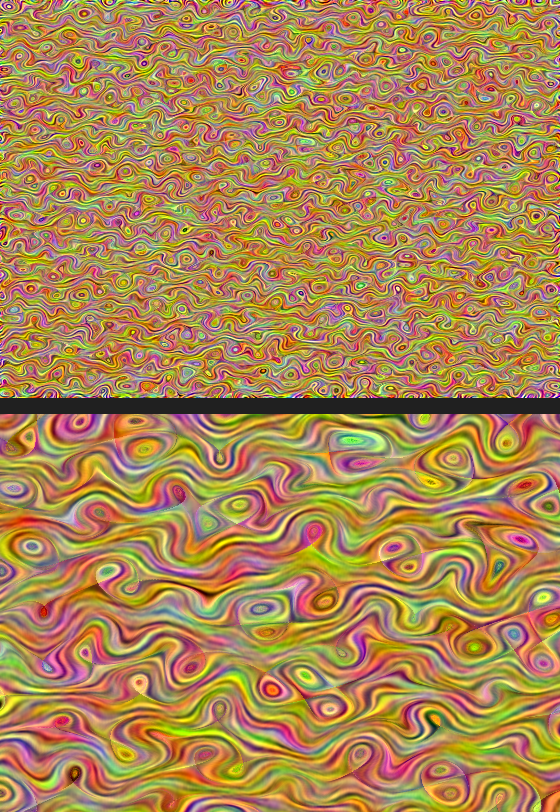
Top, the full canvas; bottom, a detail of the centre.
Write a Shadertoy shader that draws this texture.

```glsl
// Fine coloured threads combed along a mostly level flow with small curls.
// Layered sines give the flow; coloured grain is averaged along each
// streamline (line integral convolution) and sharpened across it.

vec3 hash3(vec2 cell) {
    vec3 h = fract(cell.xyx * vec3(0.1031, 0.1030, 0.0973));
    h += dot(h, h.yxz + 33.33);
    return fract((h.xxy + h.yzz) * h.zyx);
}

// Smooth grain, three independent channels centred on zero
vec3 grain(vec2 p) {
    vec2 cell = floor(p);
    vec2 f = smoothstep(0.0, 1.0, p - cell);
    vec3 low = mix(hash3(cell), hash3(cell + vec2(1, 0)), f.x);
    vec3 high = mix(hash3(cell + vec2(0, 1)), hash3(cell + vec2(1, 1)), f.x);
    return mix(low, high, f.y) - 0.5;
}

// Unit direction of the flow: the turned gradient of summed sine waves,
// with a level drift that is calm in some places and weak in others
vec2 flow(vec2 p) {
    float drift = 175.0 + 65.0 * sin(7.0 * p.x + 3.0 * sin(9.0 * p.y)) * sin(17.0 * p.y + 2.0 * sin(6.0 * p.x));
    vec2 gradient = vec2(0.0, drift);
    for (int i = 0; i < 11; i++) {
        float n = float(i);
        float angle = n * 2.4 + 0.3;
        vec2 wave = vec2(0.8 * cos(angle), sin(angle)) * (40.0 + 11.5 * mod(n * 7.0, 11.0));
        gradient += wave * cos(dot(wave, p) + n * n * 1.7);
    }
    return vec2(gradient.y, -gradient.x) / max(length(gradient), 0.001);
}

// x: thread tone with its neighbours subtracted, yz: two colour axes
vec3 threadSample(vec2 p, vec2 along) {
    vec2 across = vec2(-along.y, along.x) * 0.0034;
    float tone = grain(p * 310.0).x;
    tone -= 0.5 * (grain((p + across) * 310.0).x + grain((p - across) * 310.0).x);
    return vec3(tone, grain(p * 185.0 + 37.0).y, grain(p * 140.0 + 71.0).z);
}

void mainImage(out vec4 fragColor, in vec2 fragCoord) {
    vec2 p = fragCoord / iResolution.y;
    float aspect = iResolution.x / iResolution.y;

    // Threads shorten into speckle close to the border
    vec2 margin = min(p, vec2(aspect, 1.0) - p);
    float stride = 0.0026 * mix(0.3, 1.0, smoothstep(0.0, 0.022, min(margin.x, margin.y)));

    // March both ways along the streamline with midpoint steps
    vec2 start = flow(p);
    vec3 thread = threadSample(p, start);
    for (int side = -1; side <= 1; side += 2) {
        float stepLength = stride * float(side);
        vec2 q = p;
        vec2 along = start;
        for (int i = 0; i < 7; i++) {
            q += stepLength * flow(q + 0.5 * stepLength * along);
            along = flow(q);
            thread += threadSample(q, along);
        }
    }
    thread /= 15.0;

    // Gold to mauve by tone, orange to green and ochre to violet by hue
    vec3 color = vec3(0.68, 0.546, 0.325);
    color += thread.x * 1.9 * vec3(1.0, 0.82, 0.2);
    color += thread.y * 1.35 * vec3(-0.4, 0.9, -0.1);
    color += thread.z * 1.5 * vec3(-0.15, -0.08, 0.95);

    // Steep bends and swirls carry more red and violet
    color += (start.y * start.y - 0.22) * vec3(0.05, -0.1, 0.09);
    fragColor = vec4(clamp(color, 0.0, 1.0), 1.0);
}
```
